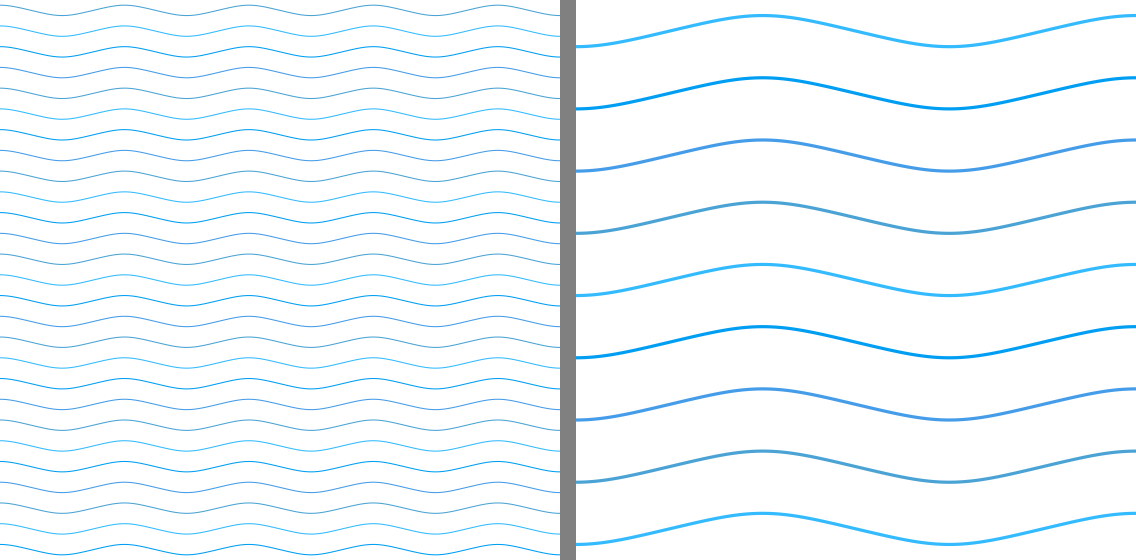
Left, the full canvas; right, a detail of the centre.
Reproduce this pattern procedurally as a WebGL 1 fragment shader.

```glsl
precision highp float;

uniform vec2 u_resolution;

const float TAU = 6.2831853;
const float WAVES_ACROSS = 4.5;
const float ROWS = 27.0;
const float COLOR_CYCLE = 4.0;
const float AMPLITUDE = 0.25 / ROWS;
const float LINE_WIDTH = 0.0019;
const float STRAIGHTEN = 0.025; // third harmonic, flattens the flanks

const vec3 PAPER = vec3(1.0);
const vec3 STEEL_BLUE = vec3(0.29, 0.64, 0.83);
const vec3 SKY_BLUE = vec3(0.20, 0.73, 1.00);
const vec3 AZURE = vec3(0.00, 0.62, 0.95);
const vec3 CORNFLOWER = vec3(0.27, 0.61, 0.91);

// Wave height (x) and its slope (y)
vec2 wave(float x) {
  float k = TAU * WAVES_ACROSS;
  float a = k * x;
  float height = cos(a) + STRAIGHTEN * cos(3.0 * a);
  float slope = -k * (sin(a) + 3.0 * STRAIGHTEN * sin(3.0 * a));
  return AMPLITUDE * vec2(height, slope) / (1.0 + STRAIGHTEN);
}

// Share of a pixel-wide box covered by a line at signed distance d
float lineCoverage(float d, float pixel) {
  float halfLine = 0.5 * LINE_WIDTH;
  float upper = min(d + halfLine, 0.5 * pixel);
  float lower = max(d - halfLine, -0.5 * pixel);
  return clamp((upper - lower) / pixel, 0.0, 1.0);
}

vec3 rowColor(float row) {
  float index = mod(row, COLOR_CYCLE);
  if (index < 0.5) return STEEL_BLUE;
  if (index < 1.5) return SKY_BLUE;
  if (index < 2.5) return AZURE;
  return CORNFLOWER;
}

void main() {
  vec2 uv = gl_FragCoord.xy / u_resolution;
  float pixel = 1.0 / u_resolution.y;

  // Rows are counted from the top edge
  float row = floor((1.0 - uv.y) * ROWS);
  float center = 1.0 - (row + 0.5) / ROWS;

  // Perpendicular distance to the wave in this row
  vec2 w = wave(uv.x);
  float d = (uv.y - center - w.x) / sqrt(1.0 + w.y * w.y);

  vec3 color = mix(PAPER, rowColor(row), lineCoverage(d, pixel));
  gl_FragColor = vec4(color, 1.0);
}
```
